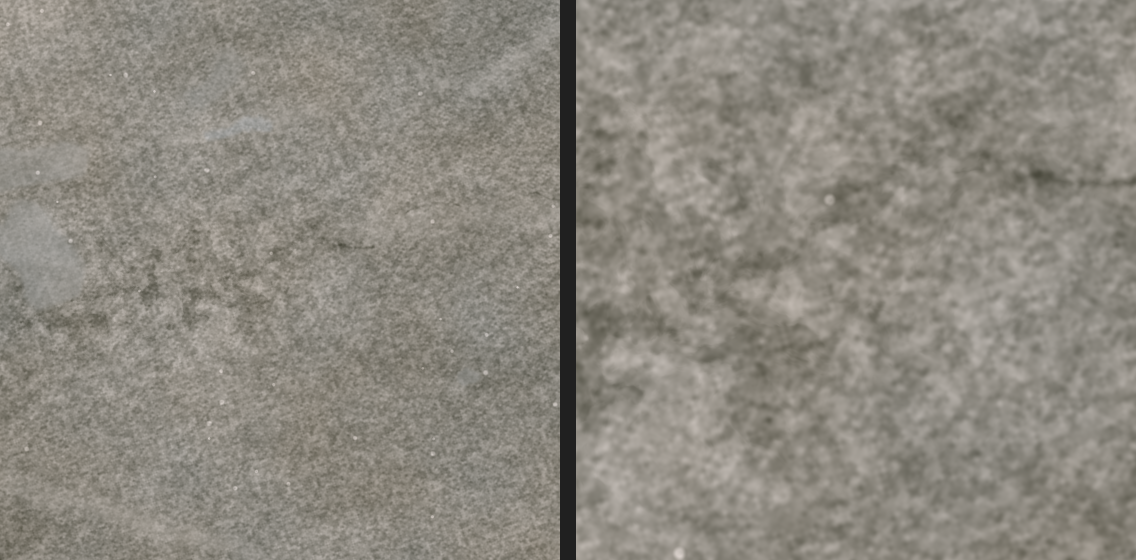
Left: the whole. Right: its middle third, enlarged.
Give the GLSL for this texture, as a Shadertoy shader.

```glsl
// Weathered grey-beige stone slab with sandy grain, pale scars, pits and fine cracks
float hash(vec2 p) {
    return fract(sin(dot(p, vec2(127.1, 311.7))) * 43758.5453);
}

float noise(vec2 p) {
    vec2 i = floor(p), f = fract(p);
    f = f * f * (3.0 - 2.0 * f);
    return mix(mix(hash(i), hash(i + vec2(1, 0)), f.x),
               mix(hash(i + vec2(0, 1)), hash(i + vec2(1, 1)), f.x), f.y);
}

vec2 rotate(vec2 p, float a) {
    return vec2(cos(a) * p.x + sin(a) * p.y, cos(a) * p.y - sin(a) * p.x);
}

float fbm(vec2 p) {
    float sum = 0.0, amp = 0.5;
    for (int i = 0; i < 5; i++) {
        sum += amp * noise(p);
        p = rotate(p, 0.6) * 2.03 + 17.3;
        amp *= 0.5;
    }
    return sum / 0.97;
}

// Soft-edged capsule from a to b
float scar(vec2 p, vec2 a, vec2 b, float radius, float soft) {
    vec2 ab = b - a;
    float t = clamp(dot(p - a, ab) / dot(ab, ab), 0.0, 1.0);
    return 1.0 - smoothstep(radius - soft, radius + soft, length(p - a - ab * t));
}

// Small bright mineral specks, a few per hundred cells
float specks(vec2 p) {
    vec2 cell = floor(p * 34.0);
    vec2 center = 0.25 + 0.5 * vec2(hash(cell + 3.1), hash(cell + 8.7));
    float size = 0.06 + 0.09 * hash(cell + 5.3);
    float d = length(fract(p * 34.0) - center);
    return step(0.965, hash(cell)) * (1.0 - smoothstep(size * 0.5, size * 1.5, d));
}

void mainImage(out vec4 fragColor, in vec2 fragCoord) {
    vec2 uv = fragCoord / iResolution.xy;

    // Ragged outlines come from warping the domain
    vec2 warp = vec2(fbm(uv * 14.0), fbm(uv * 14.0 + 40.0)) - 0.5;
    vec2 p = uv + 0.055 * warp;
    vec2 bed = rotate(uv, 0.22);

    // Broad mottling, stretched along the bedding direction
    float tone = 0.556;
    tone += 0.13 * (fbm(bed * vec2(3.0, 6.5) + 4.0) - 0.5);
    tone += 0.10 * (fbm(bed * vec2(14.0, 24.0) + 9.0) - 0.5);
    tone += 0.02 * smoothstep(0.6, 0.0, uv.x) * smoothstep(0.4, 0.9, uv.y);
    tone -= 0.03 * exp(-18.0 * dot(uv - vec2(0.8, 0.46), uv - vec2(0.8, 0.46)));
    tone -= 0.035 * scar(p, vec2(0.0, 0.04), vec2(0.22, 0.01), 0.05, 0.04);
    tone -= 0.03 * scar(p, vec2(0.77, 0.93), vec2(0.9, 0.98), 0.05, 0.04);

    // Smooth worn flakes
    float flake = scar(p, vec2(-0.02, 0.69), vec2(0.13, 0.71), 0.035, 0.008);
    flake = max(flake, scar(p, vec2(0.04, 0.58), vec2(0.09, 0.51), 0.055, 0.009));
    flake = max(flake, 0.7 * scar(p, vec2(0.36, 0.83), vec2(0.42, 0.89), 0.026, 0.012));
    flake = max(flake, scar(p, vec2(0.833, 0.33), vec2(0.834, 0.332), 0.016, 0.005));

    // Long pale scars
    float pale = scar(p, vec2(0.85, 0.85), vec2(1.03, 0.97), 0.014, 0.011);
    pale = max(pale, 0.8 * scar(p, vec2(0.74, 0.875), vec2(0.79, 0.845), 0.007, 0.008));
    pale = max(pale, 0.8 * scar(p, vec2(0.3, 0.745), vec2(0.61, 0.81), 0.012, 0.011));
    pale = max(pale, 0.6 * scar(p, vec2(0.62, 0.59), vec2(1.02, 0.625), 0.024, 0.025));
    pale = max(pale, 0.8 * scar(p, vec2(-0.02, 0.13), vec2(0.27, 0.075), 0.016, 0.016));
    pale = max(pale, 0.9 * scar(p, vec2(0.27, 0.075), vec2(0.48, -0.01), 0.016, 0.012));
    float bluish = scar(p, vec2(0.38, 0.757), vec2(0.48, 0.78), 0.009, 0.006);
    tone += 0.045 * flake + 0.055 * pale + 0.02 * bluish;

    // Crumbled zone with pits and raised chips
    vec2 q = rotate(uv - vec2(0.3, 0.49), 0.25) / vec2(0.38, 0.16);
    float rough = exp(-1.3 * dot(q, q)) * (1.0 - 0.8 * flake);
    float chips = fbm(p * 38.0 + 21.0);
    tone += rough * 0.10 * smoothstep(0.55, 0.72, chips);
    tone -= rough * 0.12 * smoothstep(0.46, 0.30, chips);
    tone -= 0.03 * rough * smoothstep(0.3, 0.5, uv.x);

    // Thin broken cracks
    float crack = scar(p, vec2(0.55, 0.56), vec2(0.66, 0.555), 0.002, 0.003);
    crack = max(crack, scar(p, vec2(0.72, 0.62), vec2(0.82, 0.63), 0.002, 0.003));
    crack = max(crack, scar(p, vec2(0.92, 0.645), vec2(1.02, 0.65), 0.002, 0.003));
    crack = max(crack, scar(p, vec2(0.35, 0.91), vec2(0.43, 0.935), 0.001, 0.003));
    crack = max(crack, 0.7 * scar(p, vec2(0.37, 0.768), vec2(0.47, 0.795), 0.001, 0.003));
    tone -= 0.11 * crack * smoothstep(0.3, 0.6, noise(uv * 60.0));

    // Sandy grain, fainter on worn areas
    float grain = 0.16 * (noise(rotate(uv, 0.35) * vec2(165.0, 215.0)) - 0.5);
    grain += 0.09 * (noise(rotate(uv, -0.5) * 310.0) - 0.5);
    grain += 0.07 * (noise(rotate(uv, 0.9) * 95.0) - 0.5);
    tone += grain * (1.0 - 0.5 * max(flake, 0.7 * pale));
    tone += 0.2 * specks(uv);

    // Warm grey ramp with slight brown and blue drifts
    vec3 color = vec3(tone, tone * 0.95 + 0.012, tone - 0.05);
    color += vec3(0.012, 0.0, -0.012) * (fbm(uv * 7.0 + 60.0) - 0.5) * 2.0;
    color += vec3(-0.015, 0.003, 0.022) * max(bluish, 0.5 * flake);
    fragColor = vec4(color, 1.0);
}
```
